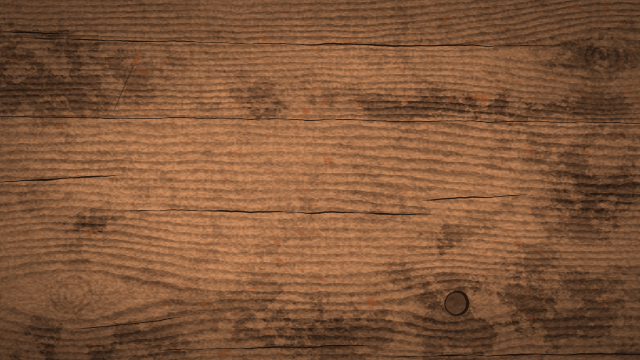
Give the GLSL for this texture, as a Shadertoy shader.

```glsl
// Weathered wooden planks with knots, a round peg, cracks and dark stains.

const vec3 DARK_WOOD = vec3(0.18, 0.11, 0.07);
const vec3 LIGHT_WOOD = vec3(0.71, 0.485, 0.325);
const vec3 RUST = vec3(0.62, 0.30, 0.13);
const float BASE_TONE = 1.02;
const float GRAIN_DEPTH = 0.34;
const float STAIN_DEPTH = 0.36;
const float SPECKLE = 0.30;
const float VIGNETTE = 0.43;
const vec2 PEG = vec2(1.268, 0.157);
const float PEG_RADIUS = 0.032;

// Knots: centre, radius, push on the grain.
const vec4 KNOTS[3] = vec4[3](
    vec4(0.197, 0.178, 0.085, 0.078),
    vec4(1.268, 0.157, 0.050, 0.048),
    vec4(1.678, 0.850, 0.075, 0.055));

// Stained areas: centre, half size.
const vec4 STAINS[10] = vec4[10](
    vec4(1.45, 0.13, 0.45, 0.20), vec4(1.66, 0.46, 0.17, 0.17),
    vec4(0.05, 0.79, 0.38, 0.13), vec4(1.35, 0.71, 0.50, 0.05),
    vec4(0.74, 0.71, 0.08, 0.05), vec4(0.25, 0.37, 0.09, 0.04),
    vec4(0.85, 0.09, 0.30, 0.11), vec4(1.22, 0.32, 0.10, 0.06),
    vec4(0.20, 0.03, 0.50, 0.08), vec4(1.66, 0.86, 0.15, 0.07));

// Cracks: start and end; the last is a faint scratch.
const vec4 CRACKS[11] = vec4[11](
    vec4(-0.1, 0.913, 0.22, 0.907), vec4(0.02, 0.897, 0.75, 0.876),
    vec4(0.60, 0.879, 1.60, 0.871), vec4(-0.1, 0.487, 0.36, 0.517),
    vec4(0.33, 0.417, 0.82, 0.409), vec4(0.70, 0.411, 1.22, 0.406),
    vec4(1.16, 0.444, 1.48, 0.459), vec4(0.20, 0.085, 0.52, 0.118),
    vec4(0.40, 0.025, 1.08, 0.042), vec4(1.00, 0.010, 1.90, 0.018),
    vec4(0.31, 0.680, 0.38, 0.840));

float hash(vec2 p) {
    return fract(sin(dot(p, vec2(127.1, 311.7))) * 43758.5453);
}

float noise(vec2 p) {
    vec2 i = floor(p), f = fract(p);
    f = f * f * (3.0 - 2.0 * f);
    return mix(mix(hash(i), hash(i + vec2(1, 0)), f.x),
               mix(hash(i + vec2(0, 1)), hash(i + vec2(1, 1)), f.x), f.y);
}

// Fractal noise in 0..1; a higher gain makes it rougher.
float fbm(vec2 p, float gain) {
    float sum = 0.0, amp = 1.0, total = 0.0;
    for (int i = 0; i < 5; i++) {
        sum += amp * noise(p);
        total += amp;
        p = mat2(0.96, 0.28, -0.28, 0.96) * p * 2.03 + 17.3;
        amp *= gain;
    }
    return sum / total;
}

float crack(vec2 p, vec4 ends, float aa) {
    vec2 ab = ends.zw - ends.xy, ap = p - ends.xy;
    float h = clamp(dot(ap, ab) / dot(ab, ab), 0.0, 1.0);
    float width = 0.0030 * sqrt(4.0 * h * (1.0 - h)) * noise(p * vec2(16.0, 3.0));
    return (1.0 - smoothstep(width - aa, width + aa, length(ap - ab * h)))
         * smoothstep(0.0, 0.15, h) * smoothstep(1.0, 0.85, h);
}

float upperSeam(float x) { return mix(0.908, 0.872, smoothstep(0.0, 1.0, x)); }
float lowerSeam(float x) { return 0.676 - 0.010 * x; }

float ringLine(float level) {
    float s = fract(level);
    return smoothstep(0.25, 0.72, s) * (1.0 - smoothstep(0.80, 0.98, s));
}

// Growth-ring lines, pushed aside by the knots of the same board.
float grain(vec2 p, float board) {
    float level = p.y + 0.024 * (fbm(p * vec2(1.8, 4.0) + board * 9.0, 0.5) - 0.5);
    level += board < 0.5 ? 0.06 * smoothstep(0.9, 1.7, p.x) * smoothstep(0.2, 0.45, p.y)
                         : -0.04 * (board - 1.0) * smoothstep(0.8, 1.8, p.x);
    float core = 0.0, rings = 0.0;
    for (int i = 0; i < 3; i++) {
        vec4 k = KNOTS[i];
        float same = step(abs(step(lowerSeam(k.x), k.y) - min(board, 1.0)), 0.5);
        vec2 d = p - k.xy;
        vec2 e = d / (k.z * vec2(3.2, 2.4));
        level -= same * k.w * d.y / (abs(d.y) + 0.8 * k.z) * exp(-dot(e, e)) * 1.6;
        float ring = length(d * vec2(0.85, 1.0)) + 0.035 * (fbm(p * 16.0, 0.5) - 0.5);
        float inside = same * (1.0 - smoothstep(0.6 * k.z, k.z, ring));
        rings = mix(rings, 0.6 * ringLine(ring * 55.0), step(0.001, inside));
        core = max(core, inside);
    }
    float wobble = 0.45 * noise(p * vec2(9.0, 30.0)) + 0.22 * noise(p * vec2(50.0, 90.0));
    return mix(ringLine(level * (board < 0.5 ? 39.0 : 54.0) + wobble), rings, core);
}

void mainImage(out vec4 fragColor, in vec2 fragCoord) {
    vec2 uv = fragCoord / iResolution.xy;
    vec2 p = fragCoord / iResolution.y;
    float aa = 0.7 / iResolution.y;
    float board = step(lowerSeam(p.x), p.y) + step(upperSeam(p.x), p.y);

    // Bare wood: rings, fibres, pores and broad patches.
    float fibre = noise(p * vec2(36.0, 210.0));
    float speck = noise(p * vec2(170.0, 230.0));
    float tone = BASE_TONE - 0.07 * min(board, 1.0);
    tone -= GRAIN_DEPTH * grain(p, board) * (0.25 + 0.7 * noise(p * vec2(5.0, 11.0)) + 0.5 * fibre);
    tone += 0.16 * (fibre - 0.5) + SPECKLE * (speck - 0.5);
    tone += 0.30 * (fbm(p * vec2(3.0, 7.0) + board * 5.0, 0.6) - 0.5);

    // Ragged stains, worn away in flecks.
    float cover = 0.0;
    for (int i = 0; i < 10; i++) {
        vec2 d = (p - STAINS[i].xy) / STAINS[i].zw;
        cover = max(cover, exp(-dot(d, d)));
    }
    float blotch = fbm(p * vec2(11.0, 15.0) + 3.7, 0.78);
    float stain = smoothstep(0.56, 0.68, blotch + 0.17 * cover);
    tone -= STAIN_DEPTH * stain * (0.4 + 0.6 * cover) + 0.18 * cover;

    // Seams and cracks.
    vec2 w = p + vec2(0.0, 0.010 * (fbm(vec2(p.x * 14.0, 2.0), 0.6) - 0.5));
    float gap = 1.0 - smoothstep(0.0010 - aa, 0.0010 + aa, abs(w.y - lowerSeam(p.x)));
    gap *= 0.65 + 0.35 * noise(p * vec2(20.0, 2.0));
    for (int i = 0; i < 11; i++)
        gap = max(gap, crack(w, CRACKS[i], aa) * (i == 10 ? 0.35 : 0.9));

    // Round peg with a shadowed rim.
    vec2 q = p - PEG;
    float r = length(q) + 0.003 * (noise(p * 60.0) - 0.5);
    float disc = 1.0 - smoothstep(PEG_RADIUS - aa, PEG_RADIUS + aa, r);
    tone = mix(tone, 0.36 + 0.5 * (fbm(q * vec2(60.0, 90.0), 0.6) - 0.5), disc);
    float rim = 0.0015 + 0.003 * smoothstep(-0.02, 0.03, q.x);
    gap = max(gap, 0.8 - 0.8 * smoothstep(rim - aa, rim + aa, abs(r - PEG_RADIUS)));

    // Colour, rust flecks and darkened borders.
    vec3 color = mix(DARK_WOOD, LIGHT_WOOD, clamp(tone, 0.0, 1.18));
    float fleck = smoothstep(0.68, 0.80, fbm(p * vec2(32.0, 40.0) + 8.0, 0.6));
    color = mix(color, RUST, 0.5 * fleck * (1.0 - disc));
    color = mix(color, DARK_WOOD * 0.5, gap);
    color *= 1.0 - VIGNETTE * smoothstep(0.35, 1.08, length((uv - 0.5) * 1.5));
    fragColor = vec4(color, 1.0);
}
```
